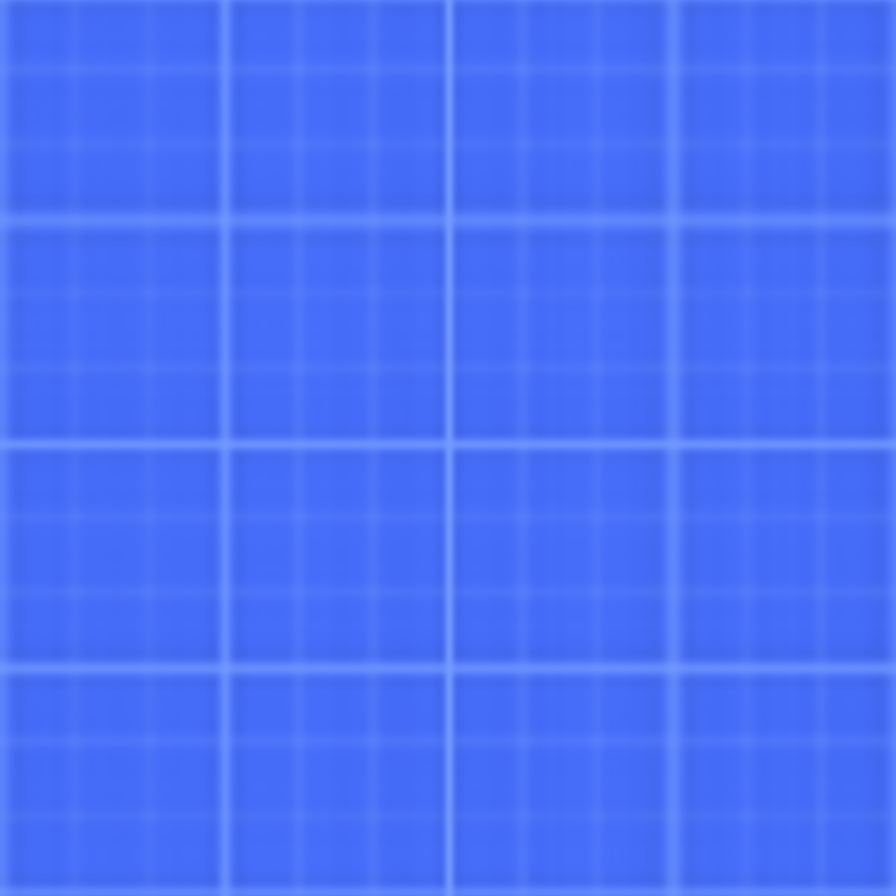
A WebGL 1 fragment shader for this pattern:

```glsl
precision highp float;
// Soft pale graph-paper grid on blue: four by four cells, each faintly split in thirds.

uniform vec2 u_resolution;

const float CELLS = 4.0;
const float THIRDS = 3.0;
const vec3 PAPER = vec3(0.270, 0.420, 0.975);
const vec3 SHADE = vec3(0.255, 0.395, 0.900);
const vec3 LINE = vec3(0.460, 0.610, 1.000);

float hash(vec2 p) {
    vec3 q = fract(vec3(p.xyx) * 0.1031);
    q += dot(q, q.yzx + 33.33);
    return fract((q.x + q.y) * q.z);
}

// One-dimensional smooth noise; the seed separates the axes
float noise(float x, float seed) {
    float cell = floor(x);
    float t = smoothstep(0.0, 1.0, x - cell);
    return mix(hash(vec2(cell, seed)), hash(vec2(cell + 1.0, seed)), t);
}

// Distances to four evenly spaced lines, wrapped at the canvas edge
vec4 lineDistances(float x, float offset) {
    vec4 centers = vec4(0.0, 1.0, 2.0, 3.0) / CELLS + offset;
    return abs(fract(x - centers + 0.5) - 0.5);
}

vec4 bell(vec4 d, vec4 width) {
    vec4 t = d / width;
    return exp(-t * t);
}

// Bright main lines, each with its own width and strength
float mainLines(float x, float offset, vec4 width, vec4 strength) {
    return dot(bell(lineDistances(x, offset), width), strength);
}

// Dim fringes on both sides of the main lines
float fringes(float x, float offset, vec4 width) {
    vec4 d = lineDistances(x, offset) - width * 2.1;
    return dot(bell(d, width * 0.9), vec4(1.0));
}

// Faint subdivisions, skipped where a main line runs
float minorLines(float x, float offset, float seed) {
    float pitch = 1.0 / (CELLS * THIRDS);
    float index = floor((x - offset) / pitch + 0.5);
    float d = (x - offset - index * pitch) / 0.0085;
    float visible = step(0.5, mod(index + 0.1, THIRDS));
    return visible * exp(-d * d) * mix(0.11, 0.22, hash(vec2(index, seed)));
}

// Fine uneven streaks running along one axis
float streaks(float x, float seed) {
    return noise(x * 96.0, seed) + 0.6 * noise(x * 40.0, seed + 7.0) - 0.8;
}

void main() {
    vec2 uv = gl_FragCoord.xy / u_resolution;

    // Widths and strengths run left to right and bottom to top
    vec4 widthX = vec4(0.0095, 0.0070, 0.0052, 0.0100);
    vec4 widthY = vec4(0.0070, 0.0078, 0.0068, 0.0098);
    vec4 strengthX = vec4(0.46, 0.66, 0.88, 0.56);
    vec4 strengthY = vec4(0.52, 0.68, 0.76, 0.54);
    vec2 offset = vec2(0.0015, 0.0040);

    float lineX = mainLines(uv.x, offset.x, widthX, strengthX);
    float lineY = mainLines(uv.y, offset.y, widthY, strengthY);
    float minor = minorLines(uv.x, 0.0, 3.0) + minorLines(uv.y, 0.006, 11.0);
    float fringe = fringes(uv.x, offset.x, widthX) + fringes(uv.y, offset.y, widthY);
    float wear = streaks(uv.x, 19.0) + 0.7 * streaks(uv.y, 29.0);

    // Layers from the paper up to the crossing lines
    vec3 color = mix(PAPER, SHADE, clamp(fringe * 0.42, 0.0, 0.7));
    color += wear * vec3(0.008, 0.009, 0.010);
    float light = 1.0 - (1.0 - lineX) * (1.0 - lineY);
    color = mix(color, LINE, clamp(light + minor * (1.0 - light), 0.0, 1.0));

    gl_FragColor = vec4(clamp(color, 0.0, 1.0), 1.0);
}
```
